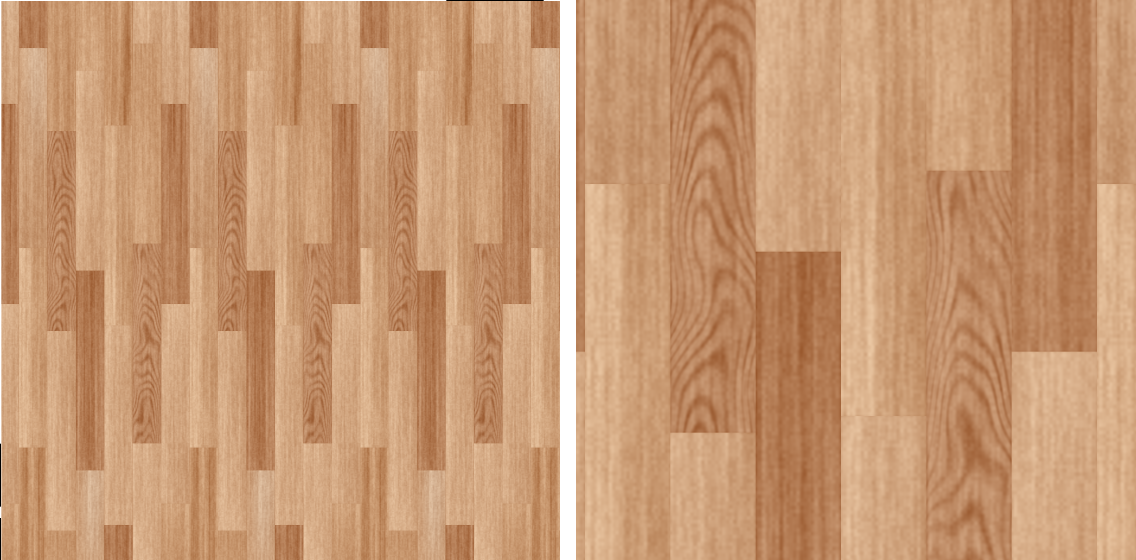
Left, the full canvas; right, a detail of the centre.
A Shadertoy shader for this texture:

```glsl
// Strip parquet: staggered upright wooden boards, repeating every six columns, with a thin sheet edge.

const vec2 BOARD = vec2(0.0508, 0.3568);

// Wood kinds: mean colour, and strength of the lengthwise stripes
const int PALE = 0, PEACH = 1, TAN = 2, STREAKED = 3, DARK = 4, FIGURED = 5, MISTY = 6;
const vec4 WOOD[7] = vec4[7](
    vec4(0.823, 0.650, 0.497, 0.32), vec4(0.828, 0.658, 0.510, 0.22),
    vec4(0.790, 0.603, 0.445, 0.30), vec4(0.775, 0.580, 0.418, 0.75),
    vec4(0.715, 0.500, 0.345, 0.55), vec4(0.722, 0.512, 0.360, 0.25),
    vec4(0.792, 0.612, 0.462, 0.30));

// Per column: stagger in board lengths, and the kinds from top to bottom
const float STAGGER[6] = float[6](0.759, 0.344, 0.646, 0.372, 0.781, 0.479);
const int KIND[24] = int[24](
    DARK,     MISTY,   PALE,    STREAKED,
    TAN,      FIGURED, PEACH,   TAN,
    TAN,      PEACH,   DARK,    MISTY,
    STREAKED, PALE,    PEACH,   DARK,
    PEACH,    TAN,     FIGURED, PEACH,
    MISTY,    DARK,    PEACH,   TAN);

float hash(vec2 p) {
    vec3 q = fract(p.xyx * 0.1031);
    q += dot(q, q.yzx + 33.33);
    return fract((q.x + q.y) * q.z);
}

float noise(vec2 p) {
    vec2 i = floor(p), f = fract(p);
    f = f * f * (3.0 - 2.0 * f);
    return mix(mix(hash(i), hash(i + vec2(1, 0)), f.x),
               mix(hash(i + vec2(0, 1)), hash(i + vec2(1, 1)), f.x), f.y);
}

// Thin nested arches of plain-sawn wood; u across, v in board widths
float archGrain(float u, float v, float seed) {
    float d = u - 0.5 + 0.35 * (noise(vec2(v * 0.9, seed)) - 0.5);
    float height = v - 6.0 * d * d + 1.2 * noise(vec2(u * 3.0 + seed, v * 1.1));
    float ring = 0.5 + 0.5 * sin(height * 12.0);
    float patches = 0.4 + 0.9 * noise(vec2(u * 4.0 + seed, v * 2.0));
    return ring * ring * patches * (1.0 - 0.5 * smoothstep(0.25, 0.5, abs(d)));
}

vec3 parquet(vec2 p) {
    // Find the board and the place within it
    float across = (p.x - 0.0339) / BOARD.x;
    int column = int(mod(floor(across), 6.0));
    float along = (1.0 - p.y) / BOARD.y + STAGGER[column];
    int index = column * 4 + clamp(int(along), 0, 3);
    int kind = KIND[index];
    float u = fract(across), v = fract(along) * BOARD.y / BOARD.x;
    float seed = float(index) * 17.0;
    vec4 wood = WOOD[kind];

    // Broad bands, narrow stripes, fine lines, short fibres, pores and slow drift
    float x = u + seed;
    float bands = noise(vec2(x * 4.0, v * 0.22)) - 0.5;
    float stripes = noise(vec2(x * 11.0, v * 0.18 + 7.0)) + noise(vec2(x * 20.0, v * 0.25)) - 1.0;
    float lines = noise(vec2(x * 23.0, v * 0.9)) - 0.5;
    float fibres = noise(vec2(x * 21.0, v * 5.0)) - 0.5;
    float pores = noise(vec2(x * 24.0, v * 23.0)) - 0.5;
    float drift = noise(vec2(x * 1.5, v * 0.5 + 31.0)) - 0.5;
    float shade = wood.w * (0.55 * bands + 0.85 * stripes);
    shade += 0.2 * lines + 0.26 * fibres + 0.24 * pores + 0.25 * drift;
    shade += 0.3 * (hash(vec2(seed, 5.0)) - 0.5) * (v / 3.5 - 1.0);

    // Features of single kinds
    if (kind == PALE) shade += mix(-0.26, 0.18, smoothstep(0.3, 0.55, u));
    if (kind == PEACH) shade += 0.3 * (u - 0.5);
    if (kind == FIGURED) shade += 0.55 * (archGrain(u, v, seed) - 0.3);
    vec3 color = wood.rgb;
    if (kind == MISTY) {
        float mist = smoothstep(0.0, 0.6, u) * smoothstep(1.3, 0.6, u);
        color = mix(color, vec3(0.85, 0.72, 0.60), mist * smoothstep(5.0, 1.0, v) * 0.85);
    }

    // Faint joints on the sides and ends
    float side = min(u, 1.0 - u) * BOARD.x;
    float end = min(v, BOARD.y / BOARD.x - v) * BOARD.x;
    shade += 0.15 * smoothstep(0.0016, 0.0, side) + 0.1 * smoothstep(0.0014, 0.0, end);
    return color - shade * vec3(0.17, 0.23, 0.25);
}

// White edge on the left and top, with a black stretch on each
vec3 sheetEdge(vec2 p, vec3 color) {
    float top = 1.0 - p.y;
    if (p.x < 0.0026 || top < 0.0018) color = vec3(1.0);
    if (p.x < 0.0015 && p.y < 0.208 && abs(p.y - 0.085) > 0.01) color = vec3(0.0);
    if (top < 0.0018 && abs(p.x - 0.884) < 0.087) color = vec3(0.0);
    return color;
}

void mainImage(out vec4 fragColor, in vec2 fragCoord) {
    // Average a 3 by 3 grid of samples for smooth edges
    vec3 sum = vec3(0.0);
    for (int i = 0; i < 9; i++) {
        vec2 offset = (vec2(i % 3, i / 3) - 1.0) / 3.0;
        vec2 p = (fragCoord + offset) / iResolution.xy;
        sum += sheetEdge(p, parquet(p));
    }
    fragColor = vec4(sum / 9.0, 1.0);
}
```
